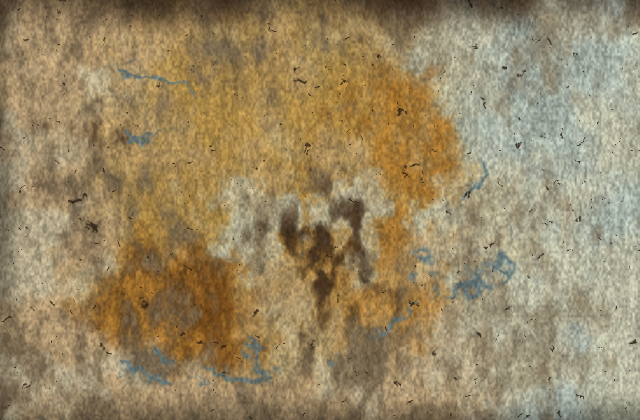
This texture is drawn by a Shadertoy shader. Its source:

```glsl
// Weathered, stained paper: tan and pale grey ground under ochre and rust stains.
// Blobs with noise-warped ragged rims lay down the stains, broken segments the blue
// veins, cellular noise the specks, and vertically stretched noise the fibre grain.

#define PALE   vec3(0.71, 0.71, 0.62)
#define TAN    vec3(0.69, 0.59, 0.44)
#define TAUPE  vec3(0.43, 0.37, 0.28)
#define OCHRE  vec3(0.64, 0.50, 0.23)
#define ORANGE vec3(0.63, 0.43, 0.16)
#define RUST   vec3(0.41, 0.25, 0.08)
#define UMBER  vec3(0.22, 0.15, 0.09)
#define BLUE   vec3(0.33, 0.42, 0.45)
#define GRAIN  0.50
#define WARP   0.30
#define SPECK_SCALE 30.0
#define VEIN_WIDTH  0.008

float hash(vec2 p) {
    vec3 h = fract(vec3(p.xyx) * 0.1031);
    h += dot(h, h.yzx + 33.33);
    return fract((h.x + h.y) * h.z);
}

float noise(vec2 p) {
    vec2 i = floor(p), f = fract(p);
    f = f * f * (3.0 - 2.0 * f);
    return mix(mix(hash(i), hash(i + vec2(1, 0)), f.x),
               mix(hash(i + vec2(0, 1)), hash(i + 1.0), f.x), f.y);
}

float fbm(vec2 p) {
    float sum = 0.0, amp = 0.5;
    for (int i = 0; i < 5; i++) {
        sum += amp * noise(p);
        p = mat2(0.8, -0.6, 0.6, 0.8) * p * 2.03 + 17.0;
        amp *= 0.5;
    }
    return sum / 0.97;
}

// Elliptic stain: 1 inside, fading across the rim by the given softness
float stain(vec2 p, vec2 centre, vec2 radius, float soft) {
    return 1.0 - smoothstep(1.0 - soft, 1.0 + soft, length((p - centre) / radius));
}

float segment(vec2 p, vec2 a, vec2 b) {
    vec2 ab = b - a;
    return length(p - a - ab * clamp(dot(p - a, ab) / dot(ab, ab), 0.0, 1.0));
}

// Small specks, one candidate per cell with random place and size
float specks(vec2 p, float density) {
    vec2 cell = floor(p);
    float mask = 0.0;
    for (int y = -1; y <= 1; y++)
    for (int x = -1; x <= 1; x++) {
        vec2 id = cell + vec2(x, y);
        vec2 centre = id + vec2(hash(id + 3.1), hash(id + 47.7));
        float radius = mix(0.06, 0.17, pow(hash(id + 91.3), 4.0));
        float dotMask = 1.0 - smoothstep(radius * 0.3, radius * 1.4, length(p - centre));
        mask = max(mask, dotMask * step(hash(id + 11.9), density));
    }
    return mask;
}

// Blue veins, bent by the warped coordinates and broken by noise
float veins(vec2 p, float breaks) {
    vec4 paths[8] = vec4[8](
        vec4(0.32, 0.87, 0.48, 0.79), vec4(0.26, 0.70, 0.36, 0.65),
        vec4(0.32, 0.09, 0.57, 0.07), vec4(0.40, 0.14, 0.66, 0.12),
        vec4(0.58, 0.26, 0.65, 0.14), vec4(0.82, 0.17, 0.99, 0.30),
        vec4(0.99, 0.30, 1.22, 0.39), vec4(1.13, 0.54, 1.19, 0.63));
    float d = 1.0;
    for (int i = 0; i < 8; i++) d = min(d, segment(p, paths[i].xy, paths[i].zw));
    float width = VEIN_WIDTH * (0.3 + 1.5 * noise(p * 25.0));
    return (1.0 - smoothstep(0.0, width * 1.7, d)) * smoothstep(0.30, 0.55, breaks);
}

void mainImage(out vec4 fragColor, in vec2 fragCoord) {
    vec2 p = fragCoord / iResolution.y;
    float aspect = iResolution.x / iResolution.y;
    vec2 bend = vec2(fbm(p * 7.0), fbm(p * 7.0 + 40.0)) - 0.5;
    vec2 ragged = vec2(fbm(p * 30.0 + 5.0), fbm(p * 30.0 + 60.0)) - 0.5;
    vec2 q = p + WARP * (bend + 0.35 * ragged);
    float cloud = fbm(p * vec2(8.0, 6.0) + 9.0);
    float mottle = fbm(p * vec2(26.0, 16.0) + 70.0);
    float patches = smoothstep(0.30, 0.58, 0.5 * mottle + 0.5 * fbm(p * 11.0 + 31.0));

    // Ground: tan on the left, pale grey with a cool tint on the right
    float right = smoothstep(0.90, 1.22, q.x + 0.25 * (q.y - 0.5));
    vec3 col = mix(TAN, PALE, max(right, 0.55 * smoothstep(0.48, 0.68, fbm(p * 9.0 + 83.0))));
    float cool = right * smoothstep(0.42, 0.68, fbm(p * 6.0 + 25.0));
    col = mix(col, vec3(0.61, 0.67, 0.65), 0.7 * cool);

    // Ochre, orange and rust stains, thinned in patches
    float ochre = 0.85 * stain(q, vec2(0.68, 0.62), vec2(0.42, 0.42), 0.45);
    ochre = max(ochre, 0.9 * stain(q, vec2(0.46, 0.42), vec2(0.20, 0.22), 0.4));
    col = mix(col, OCHRE, ochre * (0.45 + 0.55 * patches));
    float orange = stain(q, vec2(0.97, 0.67), vec2(0.15, 0.20), 0.4);
    orange = max(orange, 0.8 * stain(q, vec2(0.90, 0.33), vec2(0.13, 0.14), 0.5));
    col = mix(col, ORANGE, orange * (0.4 + 0.5 * patches));
    float rust = stain(q, vec2(0.44, 0.30), vec2(0.19, 0.16), 0.35);
    col = mix(col, mix(ORANGE, RUST, smoothstep(0.28, 0.58, mottle)), 0.9 * rust);

    // Bare pale patches
    float bare = stain(q, vec2(0.65, 0.47), vec2(0.11, 0.09), 0.3);
    bare = max(bare, stain(q, vec2(0.70, 0.38), vec2(0.05, 0.08), 0.4));
    bare = max(bare, stain(q, vec2(0.85, 0.44), vec2(0.05, 0.09), 0.4));
    bare = max(bare, stain(q, vec2(1.07, 0.45), vec2(0.07, 0.10), 0.5));
    bare = max(bare, stain(q, vec2(1.10, 0.93), vec2(0.13, 0.06), 0.4));
    col = mix(col, PALE, bare * (0.5 + 0.4 * patches));

    // Grey-brown dirt, dark blots and the streaked upper edge
    float low = (1.0 - smoothstep(0.05, 0.40, p.y)) * (1.0 - 0.5 * right);
    float dirt = smoothstep(0.46, 0.70, 0.5 * cloud + 0.5 * mottle + 0.07 * low);
    col = mix(col, TAUPE, dirt * mix(0.95, 0.6, right));
    float blot = stain(q, vec2(0.78, 0.38), vec2(0.10, 0.13), 0.7);
    blot = max(blot, 0.8 * stain(q, vec2(0.19, 0.70), vec2(0.06, 0.05), 0.7));
    col = mix(col, UMBER, 0.85 * blot * smoothstep(0.38, 0.66, mottle));
    float drip = (1.0 - smoothstep(0.0, 0.10, 1.0 - p.y)) * noise(vec2(p.x * 13.0, p.y * 3.0));
    col = mix(col, UMBER, 0.9 * drip);

    col = mix(col, BLUE, 0.85 * veins(p + 0.2 * bend + 0.07 * ragged, fbm(p * 16.0 + 50.0)));
    col = mix(col, UMBER * 0.7, 0.8 * specks(p * SPECK_SCALE + 2.0 * ragged, 0.3));

    // Vertical fibres, fine grain and darkened borders
    float fibre = noise(p * vec2(75.0, 20.0)) + mottle - 1.0;
    float fine = noise(p * vec2(165.0, 100.0)) + noise(p * vec2(240.0, 170.0)) - 1.0;
    col *= 1.02 + GRAIN * (0.35 * fibre + 0.5 * fine);
    float rim = min(min(p.x, p.y), min(1.0 - p.y, aspect - p.x + 0.06));
    col *= mix(0.6, 1.0, smoothstep(-0.03, 0.08, rim + 0.12 * (cloud - 0.4)));
    fragColor = vec4(clamp(col, 0.0, 1.0), 1.0);
}
```
